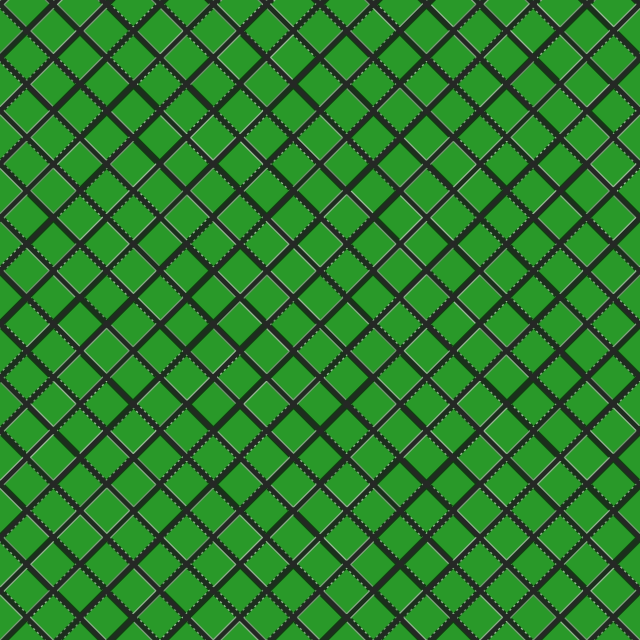
Write a WebGL 1 fragment shader that draws this pattern.

```glsl
#ifdef GL_FRAGMENT_PRECISION_HIGH
precision highp float;
#else
precision mediump float;
#endif
// A dark diagonal lattice over flat green, twelve diamonds across and down.
// Two families of parallel bars share one function; each bar segment hashes
// its own offset, tint and worn edges: solid pale, dotted pale or dark green.

uniform vec2 u_resolution;

const float REPEATS = 12.0;
const float LATTICE_SHIFT = 0.0065;  // upward offset, in canvas heights
const float BAR_HALF = 0.060;        // sizes below are in lattice cells
const float FRINGE = 0.034;
const float NODE_RADIUS = 0.092;
const float JITTER = 0.018;
const float DOTS = 7.0;

const vec3 GREEN = vec3(0.16, 0.60, 0.16);
const vec3 BAR_GREEN = vec3(0.105, 0.185, 0.11);
const vec3 BAR_GREY = vec3(0.145, 0.155, 0.145);
const vec3 RIM = vec3(0.07, 0.23, 0.07);
const vec3 PALE = vec3(0.61, 0.73, 0.60);

float hash(vec3 p) {
  p = fract(p * vec3(0.1031, 0.1030, 0.0973));
  p += dot(p, p.yzx + 33.33);
  return fract((p.x + p.y) * p.z);
}

// Antialiased coverage of a signed distance, negative inside.
float cover(float dist, float pixel) {
  return clamp(0.5 - dist / pixel, 0.0, 1.0);
}

// Segment of the nearest bar: x is its bar index, y its place along the bar.
vec2 segmentId(float across, float along) {
  return vec2(floor(across + 0.5), floor(along));
}

// Signed distance from the slightly shifted axis of the segment.
float axisOffset(float across, vec2 id, float family) {
  return across - id.x + (hash(vec3(id, family)) - 0.5) * JITTER;
}

// Colour of one bar edge; upper edges are worn pale more often.
vec3 fringeColor(vec2 id, float family, float side, float along, float pixel) {
  float wear = hash(vec3(id + 7.0, family + 3.0 * side)) - 0.08 * side;
  float spot = abs(fract(along * DOTS) - 0.5) / DOTS;
  float dots = cover(spot - 0.03, pixel) * step(wear, 0.72);
  float solid = step(wear, 0.40);
  float fade = mix(0.65, 1.0, hash(vec3(id + 19.0, family + side)));
  return mix(RIM, PALE, max(solid, dots) * fade);
}

// Lays the edge strips of one bar family over the ground.
vec3 addFringe(vec3 ground, float across, float along, float family, float pixel) {
  vec2 id = segmentId(across, along);
  float offset = axisOffset(across, id, family);
  float side = offset < 0.0 ? -1.0 : 1.0;
  vec3 edge = fringeColor(id, family, side, along, pixel);
  return mix(ground, edge, cover(abs(offset) - BAR_HALF - FRINGE, pixel));
}

// Lays the dark core of one bar family over the ground.
vec3 addBar(vec3 ground, float across, float along, float family, float pixel) {
  vec2 id = segmentId(across, along);
  float offset = axisOffset(across, id, family);
  vec3 tint = mix(BAR_GREEN, BAR_GREY, hash(vec3(id + 31.0, family)));
  return mix(ground, tint, cover(abs(offset) - BAR_HALF, pixel));
}

void main() {
  vec2 p = gl_FragCoord.xy / u_resolution;
  p.y += LATTICE_SHIFT;

  // Diagonal axes with bars on every integer.
  vec2 cell = REPEATS * vec2(p.y + p.x, p.y - p.x);
  float pixel = REPEATS * 1.4142 / min(u_resolution.x, u_resolution.y);

  vec3 color = GREEN;
  color = addFringe(color, cell.x, cell.y, 1.0, pixel);
  color = addFringe(color, cell.y, cell.x, 11.0, pixel);
  color = addBar(color, cell.x, cell.y, 1.0, pixel);
  color = addBar(color, cell.y, cell.x, 11.0, pixel);

  // Rounded knots where the bars cross.
  vec2 toNode = cell - floor(cell + 0.5);
  color = mix(color, BAR_GREY, cover(length(toNode) - NODE_RADIUS, pixel));

  gl_FragColor = vec4(color, 1.0);
}
```
